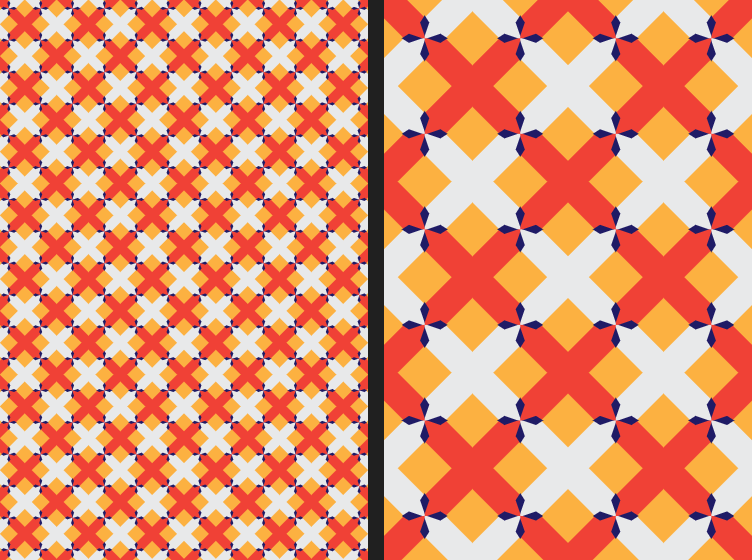
Left, the full canvas; right, a detail of the centre.
A Shadertoy shader for this pattern:

```glsl
// Checkerboard of red and pale diagonal crosses, with orange diamonds and dark four-blade pinwheels.

// Layout: CELL is in canvas heights, the other lengths are in cells
const float CELL = 0.05687;
const vec2 CENTRE = vec2(0.5, 0.5017);
const float DIAMOND_RADIUS = 0.282;
const float BLADE_START = 0.025;
const float BLADE_SHOULDER = 0.165;
const float BLADE_TIP = 0.24;
const float BLADE_HALF_WIDTH = 0.048;

const vec3 RED = vec3(0.941, 0.255, 0.212);
const vec3 PALE = vec3(0.910, 0.914, 0.918);
const vec3 ORANGE = vec3(0.988, 0.694, 0.255);
const vec3 NAVY = vec3(0.120, 0.105, 0.400);

// Coverage of a shape from its signed distance
float coverage(float dist, float pixel) {
    return clamp(0.5 - dist / pixel, 0.0, 1.0);
}

// Signed distance to the line a-b, negative on its right side
float sideOfLine(vec2 p, vec2 a, vec2 b) {
    vec2 along = normalize(b - a);
    return dot(p - a, vec2(-along.y, along.x));
}

float diamondDistance(vec2 p, float radius) {
    return (abs(p.x) + abs(p.y) - radius) * inversesqrt(2.0);
}

// Kite lying on the x axis; p.y must not be negative
float bladeDistance(vec2 p) {
    vec2 shoulder = vec2(BLADE_SHOULDER, BLADE_HALF_WIDTH);
    float inner = sideOfLine(p, vec2(BLADE_START, 0.0), shoulder);
    float outer = sideOfLine(p, shoulder, vec2(BLADE_TIP, 0.0));
    return max(inner, outer);
}

void mainImage(out vec4 fragColor, in vec2 fragCoord) {
    float cellPixels = CELL * iResolution.y;
    float pixel = 1.0 / cellPixels;
    vec2 grid = (fragCoord - CENTRE * iResolution.xy) / cellPixels;

    // Crosses sit on whole numbers; local coordinates start at their shared corners
    vec2 corner = floor(grid);
    vec2 local = grid - corner - 0.5;

    // Alternating cross colours, smoothed where four cells meet
    vec2 side = clamp(2.0 * local / pixel, -1.0, 1.0);
    float parity = 1.0 - 2.0 * mod(corner.x + corner.y, 2.0);
    vec3 color = mix(RED, PALE, 0.5 + 0.5 * parity * side.x * side.y);

    // Fold the eight symmetric sectors into one
    vec2 folded = abs(local);
    if (folded.y > folded.x) folded = folded.yx;

    // Diamonds midway between neighbouring crosses
    float diamond = diamondDistance(folded - vec2(0.5, 0.0), DIAMOND_RADIUS);
    color = mix(color, ORANGE, coverage(diamond, pixel));

    // Pinwheels at the corners
    color = mix(color, NAVY, coverage(bladeDistance(folded), pixel));

    fragColor = vec4(color, 1.0);
}
```
